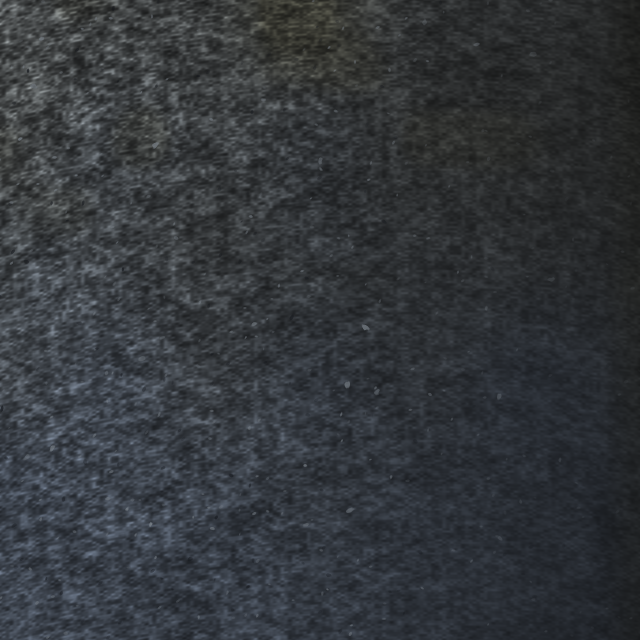
Reproduce this texture procedurally as a Shadertoy shader.

```glsl
// Dark weathered asphalt with fine streaky grain, pale chips and small pits
#define LIT_LEVEL 0.268
#define SHADE_LEVEL 0.158
#define GRAIN_CONTRAST 1.2
#define MOTTLE_CONTRAST 0.34
#define COOL_TINT vec3(0.90, 1.00, 1.15)
#define WARM_TINT vec3(0.96, 1.00, 1.01)
#define OLIVE_TINT vec3(1.04, 1.02, 0.80)
#define CHIP_COLOR vec3(0.47, 0.50, 0.53)
#define PIT_COLOR vec3(0.07, 0.08, 0.10)
#define EDGE_SOFTNESS 0.0016

float hash(vec2 p) {
    return fract(sin(dot(p, vec2(127.1, 311.7))) * 43758.5453);
}

float noise(vec2 p) {
    vec2 cell = floor(p), f = fract(p);
    f = f * f * (3.0 - 2.0 * f);
    return mix(mix(hash(cell), hash(cell + vec2(1, 0)), f.x),
               mix(hash(cell + vec2(0, 1)), hash(cell + vec2(1, 1)), f.x), f.y);
}

// Centred noise octaves, each wider than tall
float grain(vec2 p) {
    float g = 0.28 * (noise(p * vec2(34.0, 46.0)) - 0.5);
    g += 0.46 * (noise(p * vec2(88.0, 135.0) + 17.0) - 0.5);
    g += 0.46 * (noise(p * vec2(170.0, 290.0) + 43.0) - 0.5);
    return g;
}

// Coverage of sparse, randomly turned flecks on a jittered grid
float flecks(vec2 p, float cells, float share, float size, float seed) {
    float cover = 0.0;
    vec2 home = floor(p * cells);
    for (int j = -1; j <= 1; j++) {
        for (int i = -1; i <= 1; i++) {
            vec2 cell = home + vec2(i, j);
            vec2 key = cell + seed;
            vec2 jitter = vec2(hash(key + 3.1), hash(key + 7.7));
            vec2 d = p - (cell + jitter) / cells;
            float turn = 2.4 * (hash(key + 11.3) - 0.3);
            d = mat2(cos(turn), -sin(turn), sin(turn), cos(turn)) * d;
            float radius = size * mix(0.5, 1.0, hash(key + 19.9));
            d.y *= 1.6;
            float ragged = radius * 0.7 * (noise(p * 260.0 + seed) - 0.5);
            float fleck = 1.0 - smoothstep(-EDGE_SOFTNESS, EDGE_SOFTNESS,
                                           length(d) - radius + ragged);
            float strength = mix(0.35, 1.0, hash(key + 29.3));
            cover = max(cover, fleck * strength * step(hash(key), share));
        }
    }
    return cover;
}

void mainImage(out vec4 fragColor, in vec2 fragCoord) {
    vec2 uv = fragCoord / iResolution.xy;

    // Grain direction bends from rising on the left to falling on the right
    vec2 flow = vec2(uv.x, uv.y - 0.24 * uv.x + 0.18 * uv.x * uv.x);

    // Broad light falloff, darkest along the right edge
    float across = smoothstep(-0.1, 1.05, uv.x + 0.12 * (0.5 - uv.y) * uv.x);
    float level = mix(LIT_LEVEL, SHADE_LEVEL, across);
    level *= 1.0 - 0.17 * smoothstep(0.9, 1.0, uv.x);

    // Cloudy patches and faint upright stains
    float mottle = 0.5 * noise(uv * vec2(7.0, 6.0) + 5.0)
                 + 0.3 * noise(uv * vec2(18.0, 15.0) + 9.0)
                 + 0.2 * noise(uv * vec2(22.0, 4.0) + 31.0) - 0.5;
    level *= 1.0 + MOTTLE_CONTRAST * mottle;

    // Grain is crisper on the lit side and towards the top
    float crispness = mix(1.25, 0.55, smoothstep(0.1, 1.0, uv.x)) * mix(0.82, 1.15, uv.y);
    level *= exp(GRAIN_CONTRAST * crispness * grain(flow));

    // Cool below, neutral above, with olive stains
    float hueDrift = noise(uv * vec2(6.0, 5.0) + 61.0) - 0.5;
    vec3 tint = mix(COOL_TINT, WARM_TINT, smoothstep(0.15, 0.95, uv.y + 0.35 * hueDrift));
    float stain = exp(-120.0 * dot(uv - vec2(0.47, 1.0), uv - vec2(0.47, 1.0)));
    stain += 0.45 * smoothstep(0.58, 0.85, noise(uv * 9.0 + 80.0)) * smoothstep(0.4, 0.9, uv.y);
    stain += 0.4 * smoothstep(0.93, 1.0, uv.x);
    vec3 color = level * mix(tint, OLIVE_TINT, clamp(stain * 0.6, 0.0, 0.6));

    // Dark pits, mostly on the lit side
    float pits = flecks(flow, 34.0, 0.16, 0.0042, 140.0);
    color = mix(color, PIT_COLOR, 0.75 * pits * (1.0 - 0.8 * uv.x));

    // Many tiny pale chips and a few larger ones
    float chips = 0.6 * flecks(flow, 46.0, 0.14, 0.0034, 20.0);
    chips = max(chips, 0.85 * flecks(flow, 14.0, 0.10, 0.0062, 75.0));
    color = mix(color, CHIP_COLOR, chips * (1.0 - 0.75 * smoothstep(0.5, 0.95, uv.x)));

    fragColor = vec4(color, 1.0);
}
```
